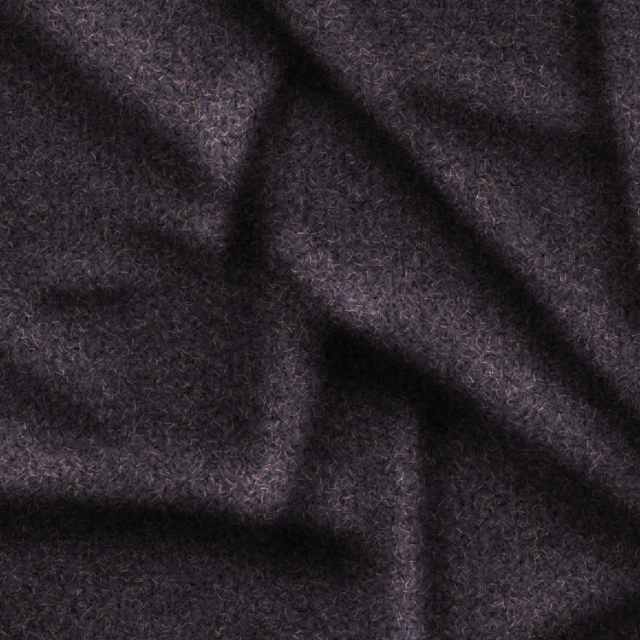
A WebGL 1 fragment shader for this texture:

```glsl
precision highp float;
// Dark charcoal wool cloth lying in soft folds, lit from the upper left.
// Each fold is a curved crease with a shadow on one side and a sheen on the
// other; the nap is layered short fibres and fine noise scaled by the light.

uniform vec2 u_resolution;

#define BASE_TONE 0.172
#define FOLD_DEPTH 1.0
#define SHEEN 1.0
#define UNEVENNESS 0.32
#define FIBRE_CELLS 92.0
#define FIBRE_HALF_LENGTH 0.42
#define FIBRE_HALF_WIDTH 0.10
#define FIBRE_CONTRAST 0.62
#define NAP_CONTRAST 0.62
#define CLOTH_TINT vec3(1.04, 0.94, 1.03)
#define WARM_TINT vec3(1.13, 0.99, 0.87)
#define COOL_TINT vec3(0.95, 0.97, 1.10)

float hash(vec2 p) {
  return fract(sin(dot(p, vec2(127.1, 311.7))) * 43758.5453);
}

float noise(vec2 p) {
  vec2 i = floor(p);
  vec2 f = fract(p);
  f = f * f * (3.0 - 2.0 * f);
  return mix(mix(hash(i), hash(i + vec2(1.0, 0.0)), f.x),
             mix(hash(i + vec2(0.0, 1.0)), hash(i + 1.0), f.x), f.y);
}

// Log brightness of a crease from a to b; the sheen lies left of its direction.
float fold(vec2 p, vec2 a, vec2 b, float bend, float width, float shade, float sheen) {
  float len = distance(a, b);
  vec2 dir = (b - a) / len;
  float along = dot(p - a, dir);
  float t = clamp(along / len, 0.0, 1.0);
  float side = dot(p - a, vec2(-dir.y, dir.x)) - bend * 4.0 * t * (1.0 - t);
  float x = side / width;
  float beyond = max(max(-along, along - len), 0.0) / (width * 1.4);
  float fall = x > 0.0 ? x * 1.7 : x * 0.75;
  float ridge = (x - 1.8) / 1.15;
  return exp(-beyond * beyond) * (sheen * SHEEN * exp(-ridge * ridge)
         - shade * FOLD_DEPTH * exp(-fall * fall));
}

// All folds, from the long diagonals to the small dents.
float drape(vec2 p) {
  float l = 0.0;
  l += fold(p, vec2(0.37, 1.02), vec2(1.02, 0.30), 0.005, 0.034, 1.05, 0.32);
  l += fold(p, vec2(0.54, 0.465), vec2(1.02, 0.15), 0.01, 0.048, 0.85, 0.38);
  l += fold(p, vec2(0.55, 0.44), vec2(0.68, 0.37), 0.01, 0.050, 0.55, 0.0);
  l += fold(p, vec2(0.42, 0.58), vec2(0.52, 0.485), 0.0, 0.028, 0.30, 0.36);
  l += fold(p, vec2(0.675, -0.05), vec2(0.675, 0.34), 0.0, 0.023, 0.48, 0.52);
  l += fold(p, vec2(-0.05, 0.20), vec2(0.52, 0.15), 0.015, 0.042, 1.10, 0.46);
  l += fold(p, vec2(0.375, 0.62), vec2(0.45, 0.87), 0.018, 0.030, 0.85, 0.34);
  l += fold(p, vec2(-0.05, 1.0), vec2(0.29, 0.73), 0.01, 0.046, 0.68, 0.28);
  l += fold(p, vec2(0.09, 0.54), vec2(0.19, 0.545), 0.0, 0.025, 0.50, 0.30);
  l += fold(p, vec2(0.23, 0.635), vec2(0.30, 0.60), 0.0, 0.028, 0.52, 0.34);
  l += fold(p, vec2(-0.05, 0.46), vec2(0.11, 0.355), 0.0, 0.042, 0.40, 0.30);
  l += fold(p, vec2(0.66, 0.845), vec2(0.91, 0.775), -0.012, 0.036, 0.60, 0.22);
  l += fold(p, vec2(0.92, 1.03), vec2(1.0, 0.53), -0.01, 0.030, 0.80, 0.20);
  l += fold(p, vec2(0.45, 0.19), vec2(0.52, 0.43), -0.01, 0.034, 0.60, 0.28);
  l += fold(p, vec2(0.385, 0.61), vec2(0.385, 0.33), 0.0, 0.055, 0.42, 0.10);
  l += fold(p, vec2(0.84, -0.02), vec2(1.05, 0.07), 0.0, 0.042, 0.75, 0.26);
  return l;
}

// Sum of short fibres at random angles: x is brightness, y is warmth.
vec2 fibres(vec2 p, float pixel) {
  vec2 sum = vec2(0.0);
  float soft = max(FIBRE_HALF_WIDTH, 0.6 * pixel * FIBRE_CELLS);
  for (int layer = 0; layer < 3; layer++) {
    float k = float(layer);
    vec2 q = p * FIBRE_CELLS + k * vec2(17.37, 31.71);
    for (int j = -1; j <= 1; j++) {
      for (int i = -1; i <= 1; i++) {
        vec2 cell = floor(q) + vec2(float(i), float(j));
        vec2 seed = cell + k * 53.0;
        vec2 jitter = vec2(hash(seed + 3.3), hash(seed + 7.9)) - 0.5;
        vec2 d = q - cell - 0.5 - 0.8 * jitter;
        float angle = 6.2832 * hash(seed + 11.7);
        vec2 dir = vec2(cos(angle), sin(angle));
        d -= dir * clamp(dot(d, dir), -FIBRE_HALF_LENGTH, FIBRE_HALF_LENGTH);
        float line = 1.0 - smoothstep(0.3 * soft, 1.7 * soft, length(d));
        float bright = hash(seed + 19.1);
        sum += line * vec2(bright * bright * 1.5 - 0.42, bright * bright * bright);
      }
    }
  }
  return sum;
}

void main() {
  float scale = min(u_resolution.x, u_resolution.y);
  vec2 p = gl_FragCoord.xy / scale;

  // Broad light: folds on slightly wavering cloth.
  vec2 waver = vec2(noise(p * 7.0), noise(p * 7.0 + 40.0)) - 0.5;
  float light = drape(p + 0.014 * waver);
  light += UNEVENNESS * (noise(p * 5.0 + 9.0) - 0.5) + 0.16 * (p.y - 0.5);
  float tone = BASE_TONE * exp(clamp(light, -1.5, 0.6));

  // Nap: fine grain, soft mottling and single hairs.
  float grain = noise(p * 290.0) - 0.5;
  grain += 0.55 * (noise(p * vec2(150.0, 115.0) + 21.0) - 0.5);
  vec2 hairs = fibres(p, 1.0 / scale);
  float nap = 1.0 + NAP_CONTRAST * grain + FIBRE_CONTRAST * hairs.x;

  // Dyed yarn with cool ground and warm hairs.
  float warmth = clamp(0.7 * hairs.y + 0.5 * noise(p * 170.0 + 63.0), 0.0, 1.0);
  vec3 color = tone * max(nap, 0.2) * CLOTH_TINT * mix(COOL_TINT, WARM_TINT, warmth);
  gl_FragColor = vec4(clamp(color, 0.0, 1.0), 1.0);
}
```
